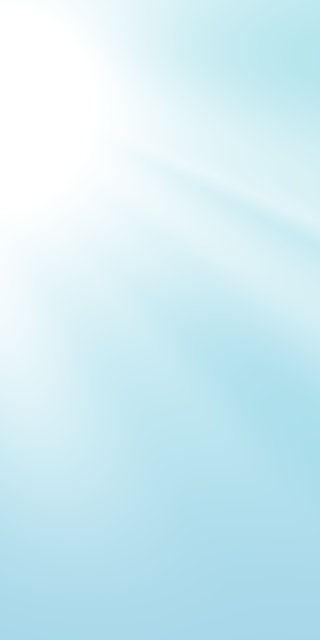
Write a Shadertoy shader that draws this background.

```glsl
// Soft sunbeams fanning from the upper left across a pale blue sky.

#define SKY_TOP     vec3(0.700, 0.895, 0.925)
#define SKY_MIDDLE  vec3(0.675, 0.875, 0.925)
#define SKY_BOTTOM  vec3(0.650, 0.843, 0.913)
#define LIGHT_COLOR vec3(1.0)
#define BEAM_SOURCE vec2(-0.339, 0.104)
#define GLOW_CENTER vec2(0.0, 0.3125)
#define GLOW_RADIUS 0.56
#define GLOW_POWER  1.3
#define HAZE_AMOUNT 0.035

float hash(vec2 cell) {
    return fract(sin(dot(cell, vec2(127.1, 311.7))) * 43758.5453);
}

float valueNoise(vec2 p) {
    vec2 cell = floor(p);
    vec2 f = fract(p);
    f = f * f * (3.0 - 2.0 * f);
    float low = mix(hash(cell), hash(cell + vec2(1.0, 0.0)), f.x);
    float high = mix(hash(cell + vec2(0.0, 1.0)), hash(cell + vec2(1.0)), f.x);
    return mix(low, high, f.y);
}

float haze(vec2 p) {
    float sum = 0.0;
    float weight = 0.5;
    for (int octave = 0; octave < 3; octave++) {
        sum += weight * valueNoise(p);
        p = p * 2.1 + 7.3;
        weight *= 0.5;
    }
    return sum - 0.44;
}

// Wedge of light: rises over the first angle pair, falls over the second
float beam(float angle, vec2 rise, vec2 fall) {
    return smoothstep(rise.x, rise.y, angle)
         * (1.0 - smoothstep(fall.x, fall.y, angle));
}

float sunGlow(vec2 p) {
    vec2 offset = p - GLOW_CENTER;
    offset.y *= mix(1.0, 0.85, smoothstep(0.0, 0.3, offset.y));
    float d = length(offset) / GLOW_RADIUS;
    return min(GLOW_POWER * exp(-d * d), 1.0);
}

float sunBeams(vec2 p) {
    vec2 ray = p - BEAM_SOURCE;
    float angle = degrees(atan(ray.y, ray.x));

    // Long beams, from the top of the fan to its bottom
    float light = 0.25 * (1.0 - smoothstep(-10.0, 3.0, angle));
    light += 0.46 * beam(angle, vec2(4.0, 20.0), vec2(23.5, 27.0));
    light += 0.56 * beam(angle, vec2(20.0, 33.0), vec2(33.0, 43.0));
    light += 0.30 * beam(angle, vec2(45.0, 51.0), vec2(51.0, 60.0));
    light += 0.87 * beam(angle, vec2(50.0, 70.0), vec2(70.0, 92.0));

    // Short inner beam that fades before the right side
    float reach = 1.0 - smoothstep(0.85, 1.75, length(ray));
    light += 0.38 * reach * beam(angle, vec2(36.0, 42.0), vec2(42.0, 53.0));

    return light * (1.0 - smoothstep(0.52, 2.21, p.y));
}

void mainImage(out vec4 fragColor, in vec2 fragCoord) {
    // One unit is the canvas width; y runs downward from 0 to 2
    vec2 uv = fragCoord / iResolution.xy;
    vec2 p = vec2(uv.x, 2.0 * (1.0 - uv.y));

    // Sky gradient
    vec3 color = mix(SKY_TOP, SKY_MIDDLE, smoothstep(0.2, 1.3, p.y));
    color = mix(color, SKY_BOTTOM, smoothstep(1.2, 2.0, p.y));

    // Screen the glow and the beams together, then add faint haze
    float light = 1.0 - (1.0 - sunGlow(p)) * (1.0 - sunBeams(p));
    light += HAZE_AMOUNT * (1.0 - light) * haze(p * 3.0);
    color = mix(color, LIGHT_COLOR, clamp(light, 0.0, 1.0));

    fragColor = vec4(color, 1.0);
}
```
